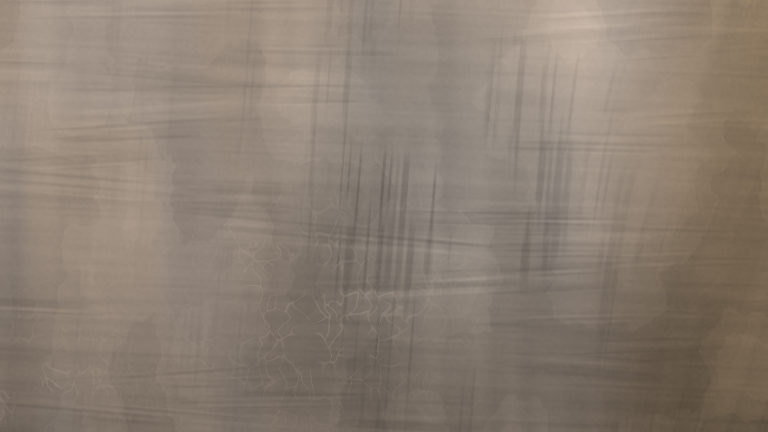
A WebGL 1 fragment shader for this texture:

```glsl
precision highp float;
// Weathered taupe paint: soft vertical washes crossed by dry horizontal brush strokes,
// with scratches, small ragged translucent patches and faint pale wrinkles.
// Built from stretched value noise, looped strokes and warped Voronoi borders.
uniform vec2 u_resolution;

float hash(vec2 p) {
  p = fract(p * vec2(0.1031, 0.1137));
  p += dot(p, p.yx + 33.33);
  return fract((p.x + p.y) * p.x * 7.31);
}

float noise(vec2 p) {
  vec2 i = floor(p), f = fract(p);
  f = f * f * (3.0 - 2.0 * f);
  return mix(mix(hash(i), hash(i + vec2(1.0, 0.0)), f.x),
             mix(hash(i + vec2(0.0, 1.0)), hash(i + 1.0), f.x), f.y);
}

float fbm(vec2 p) {
  float sum = 0.0, amp = 0.5;
  for (int i = 0; i < 4; i++) {
    sum += amp * noise(p);
    p = p * 2.03 + 17.7;
    amp *= 0.5;
  }
  return sum / 0.9375;
}

// Soft elliptical spot, 1 at its centre
float spot(vec2 p, vec2 centre, vec2 radius) {
  vec2 d = (p - centre) / radius;
  return exp(-dot(d, d));
}

// Thin lines along the borders of irregular cells
float wrinkles(vec2 p) {
  vec2 cell = floor(p);
  float nearest = 9.0, second = 9.0;
  for (int j = -1; j <= 1; j++) {
    for (int i = -1; i <= 1; i++) {
      vec2 c = cell + vec2(float(i), float(j));
      float d = length(p - c - 0.1 - 0.8 * vec2(hash(c + 50.0), hash(c + 91.0)));
      second = min(second, max(nearest, d));
      nearest = min(nearest, d);
    }
  }
  return 1.0 - smoothstep(0.02, 0.13, second - nearest);
}

// Dry brush strokes: ragged bands filled with bristle lines
float brushStrokes(vec2 p) {
  float sum = 0.0;
  for (int i = 0; i < 30; i++) {
    float k = float(i) + 3.0;
    vec2 centre = vec2(1.78 * hash(vec2(k, 11.0)), (float(i) + hash(vec2(k, 23.0))) / 30.0);
    float tilt = 0.18 * (hash(vec2(k, 37.0)) - 0.5);
    float halfLength = 0.12 + 0.33 * hash(vec2(k, 41.0));
    float halfWidth = 0.012 + 0.025 * hash(vec2(k, 59.0));
    vec2 d = p - centre;
    d.y -= tilt * d.x;
    float bristle = noise(vec2(d.x * 4.0 + k, d.y * 135.0 + k * 7.0));
    float ends = 1.0 - smoothstep(0.6, 1.0, abs(d.x) / halfLength + 0.5 * (bristle - 0.5));
    float sides = 1.0 - smoothstep(halfWidth - 0.003, halfWidth + 0.003, abs(d.y));
    float tone = hash(vec2(k, 73.0)) - 0.5;
    sum += ends * sides * (0.45 * tone + 1.1 * (bristle - 0.5));
  }
  return sum;
}

void main() {
  vec2 p = gl_FragCoord.xy / u_resolution.y;
  vec2 uv = gl_FragCoord.xy / u_resolution;
  float rightSide = smoothstep(0.76, 0.98, uv.x + 0.1 * (0.5 - uv.y));
  float middle = spot(uv, vec2(0.58, 0.58), vec2(0.2, 0.42));

  // Broad light and shade
  float tone = 0.508 + 0.13 * (uv.y - 0.5);
  tone += 0.035 * spot(uv, vec2(0.12, 0.55), vec2(0.25, 0.35));
  tone += 0.085 * spot(uv, vec2(0.76, 0.85), vec2(0.13, 0.3));
  tone += 0.04 * spot(uv, vec2(0.6, 0.45), vec2(0.1, 0.2));
  tone -= 0.075 * spot(uv, vec2(0.43, 0.28), vec2(0.1, 0.32));
  tone -= 0.085 * rightSide;
  tone -= 0.035 * spot(uv, vec2(0.8, 0.1), vec2(0.2, 0.35));
  tone += 0.05 * (fbm(p * vec2(3.0, 4.5)) - 0.5);

  // Vertical washes, leaning over on the right
  float across = p.x - 0.3 * smoothstep(0.7, 0.95, uv.x) * (p.y - 0.5);
  tone += 0.04 * (noise(vec2(across * 9.0, p.y * 1.2)) - 0.5);
  tone += 0.028 * (noise(vec2(across * 27.0, p.y * 2.0 + 5.0)) - 0.5);

  // Steep scratches, in broken clusters
  float slanted = across - 0.08 * p.y;
  float hairs = noise(vec2(slanted * 125.0, p.y * 5.0));
  float clusters = smoothstep(0.45, 0.7, noise(vec2(slanted * 10.0, p.y * 4.0 + 9.0)));
  tone -= 0.065 * (0.15 + middle) * clusters * smoothstep(0.5, 0.9, hairs);

  // Small ragged translucent patches
  vec2 ragged = p + 0.09 * vec2(fbm(p * 14.0), fbm(p * 14.0 + 40.0));
  float patches = noise(ragged * vec2(8.0, 5.0) + 8.0);
  tone -= 0.02 * smoothstep(0.6, 0.62, patches);
  tone += 0.014 * smoothstep(0.3, 0.28, patches);

  // Horizontal strokes and grain, strongest around the middle
  tone += (0.05 + 0.045 * middle - 0.03 * rightSide) * brushStrokes(p);
  float level = p.y + 0.04 * p.x;
  tone += 0.024 * (noise(vec2(p.x * 1.6, level * 42.0)) - 0.5);
  tone += 0.022 * (noise(vec2(p.x * 5.0, level * 130.0)) - 0.5);

  // Pale curling wrinkles
  float wrinkleZone = spot(uv, vec2(0.43, 0.27), vec2(0.13, 0.22))
                    + 0.7 * spot(uv, vec2(0.05, 0.1), vec2(0.09, 0.14)) + 0.12;
  vec2 bent = p + 0.035 * vec2(noise(p * 34.0), noise(p * 34.0 + 60.0));
  float broken = smoothstep(0.3, 0.65, noise(p * 17.0 + 4.0));
  tone += 0.05 * wrinkleZone * broken * wrinkles(bent * vec2(31.0, 17.0));
  tone += 0.014 * (noise(p * 150.0) - 0.5);

  // Warm taupe, cooler in the middle and tan at the right
  vec3 tint = mix(vec3(1.11, 1.0, 0.9), vec3(1.06, 1.0, 0.94), middle);
  tint = mix(tint, vec3(1.17, 1.0, 0.8), rightSide);
  float coolWash = smoothstep(0.5, 0.8, noise(vec2(p.x * 7.0 + 3.0, p.y * 2.2)));
  tint += vec3(-0.015, 0.0, 0.018) * coolWash * (1.0 - rightSide);
  gl_FragColor = vec4(clamp(tone * tint, 0.0, 1.0), 1.0);
}
```
